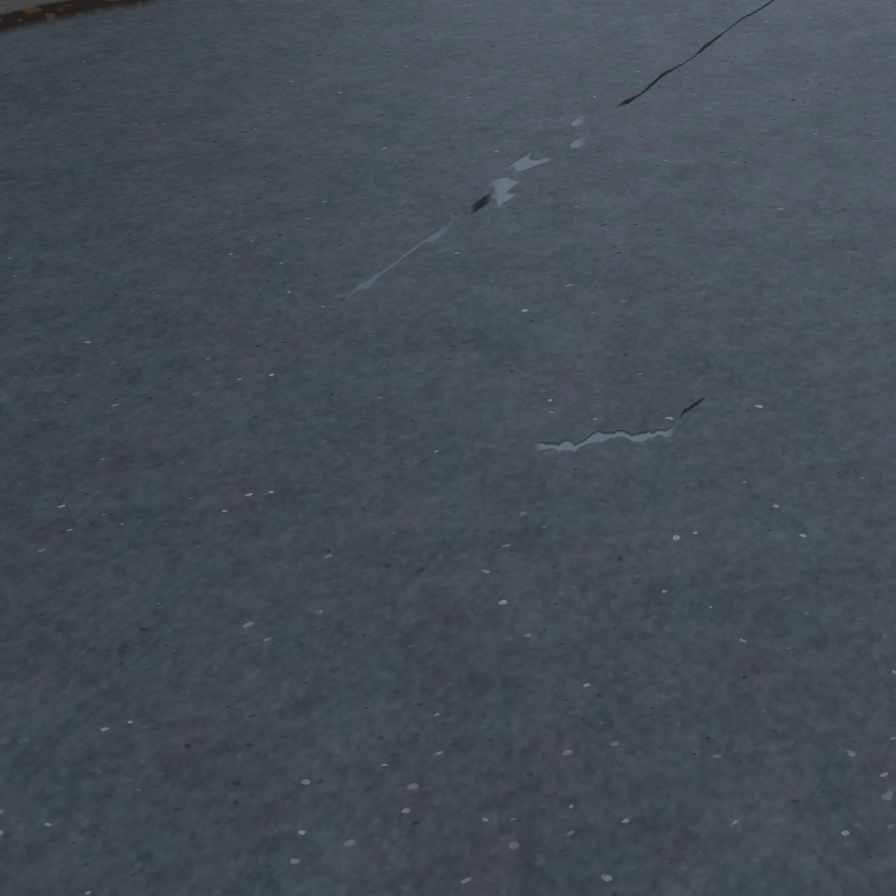
This texture is drawn by a Shadertoy shader. Its source:

```glsl
const vec3 DARK = vec3(0.200, 0.232, 0.260);
const vec3 LIGHT = vec3(0.342, 0.384, 0.422);
const vec3 CHIP = vec3(0.50, 0.52, 0.53);
const vec3 SCUFF = vec3(0.42, 0.48, 0.52);
const vec3 PIT = vec3(0.11, 0.13, 0.15);
const vec3 CURB = vec3(0.27, 0.28, 0.28);
const vec3 GUTTER = vec3(0.13, 0.11, 0.10);
const vec3 LEAF = vec3(0.38, 0.25, 0.16);
const float HORIZON = 1.6;     // height where the ground would vanish
const float DEPTH = 1.6;       // flattening of the ground plane
const float TILT = 0.2;        // upward slant of the grain
const float GRAIN_FREQ = 150.0;
const float GRAIN = 0.50;
const float MOTTLE = 0.26;
const float CHIP_FREQ = 50.0;

float hash(vec2 p) {
    vec3 q = fract(vec3(p.xyx) * 0.1031);
    q += dot(q, q.yzx + 33.33);
    return fract((q.x + q.y) * q.z);
}

float noise(vec2 p) {
    vec2 i = floor(p), f = fract(p);
    f = f * f * (3.0 - 2.0 * f);
    return mix(mix(hash(i), hash(i + vec2(1, 0)), f.x),
               mix(hash(i + vec2(0, 1)), hash(i + vec2(1, 1)), f.x), f.y);
}

float fbm(vec2 p) {
    float sum = 0.0, amp = 0.5;
    for (int i = 0; i < 4; i++) {
        sum += amp * noise(p);
        p = mat2(0.8, 0.6, -0.6, 0.8) * p * 2.03 + 17.3;
        amp *= 0.5;
    }
    return sum / 0.9375;
}

// Perspective ground coordinates, sheared along the grain
vec2 ground(vec2 uv) {
    float s = 1.0 / (HORIZON - uv.y);
    return vec2((uv.x - 0.5) * s, -DEPTH * s + TILT * (uv.x - 0.5) * s) + 7.0;
}

// Sparse ragged ellipses, one at most per cell
float chips(vec2 p, float chance, float size) {
    vec2 id = floor(p);
    vec2 q = fract(p) - 0.5 - 0.4 * (vec2(hash(id + 3.1), hash(id + 8.7)) - 0.5);
    float a = 0.9 * (hash(id + 5.3) - 0.4);
    q = mat2(cos(a), -sin(a), sin(a), cos(a)) * q;
    q.y *= 1.3 + hash(id + 11.9);
    float r = size * mix(0.5, 1.2, hash(id + 21.7));
    float d = length(q) - r + 0.14 * (noise(p * 7.0) - 0.5);
    return smoothstep(0.05, -0.06, d) * step(hash(id), chance);
}

// Soft-ended range along an axis
float span(float x, float a, float b, float soft) {
    return smoothstep(a - soft, a + soft, x) * smoothstep(b + soft, b - soft, x);
}

float stroke(float d, float width) {
    return smoothstep(width + 0.0012, width - 0.0012, abs(d));
}

void mainImage(out vec4 fragColor, in vec2 fragCoord) {
    vec2 uv = fragCoord / iResolution.xy;
    vec2 p = ground(uv);
    float near = 1.0 - uv.y;

    // Broad light, mottling and fine grain
    float tone = 0.25 + 0.16 * uv.x + 0.60 * uv.y * uv.y * smoothstep(0.0, 0.7, uv.x);
    tone += MOTTLE * (fbm(p * vec2(14.0, 22.0)) - 0.5);
    tone += 0.30 * (fbm(p * vec2(55.0, 80.0)) - 0.5);
    float grain = 0.6 * noise(p * GRAIN_FREQ) + 0.4 * noise(p * GRAIN_FREQ * 1.9 + 31.0);
    tone += GRAIN * (0.55 + 0.45 * near) * (grain - 0.5);
    vec3 col = mix(DARK, LIGHT, tone);

    // Faint violet and teal patches
    float hue = fbm(p * 24.0 + 40.0) - 0.5;
    col += hue * vec3(0.035, -0.018, 0.008);

    // Faint flakes, bright stones and dark pits
    for (int i = 0; i < 3; i++) {
        float k = float(i);
        vec2 q = p * CHIP_FREQ * (1.0 + 0.35 * k) + 19.0 * k;
        float flake = chips(q, 0.16, 0.20);
        col = mix(col, SCUFF, 0.20 * flake * hash(floor(q) + 2.0));
        float pit = chips(q + 50.5, 0.05, 0.17);
        col = mix(col, PIT, 0.45 * pit * hash(floor(q + 50.5) + 6.0));
    }
    vec2 stoneCell = p * CHIP_FREQ + 90.0;
    float stone = chips(stoneCell, 0.01 + 0.12 * near * near, 0.17);
    vec3 stoneColor = CHIP + vec3(0.04, 0.02, -0.02) * hash(floor(stoneCell) + 1.0);
    col = mix(col, stoneColor, stone * mix(0.35, 0.9, hash(floor(stoneCell) + 4.0)));

    // Long diagonal seam: dark far away, scuffed and pale nearer
    float seam = uv.y - 0.67 - 0.70 * (uv.x - 0.39) - 0.010 * (fbm(uv.xx * 35.0) - 0.5);
    float broken = noise(vec2(uv.x * 70.0, 4.0));
    float crack = stroke(seam, 0.0006 + 0.0022 * broken * broken) * span(uv.x, 0.69, 0.88, 0.008);
    crack += stroke(seam, 0.005) * span(uv.x, 0.528, 0.546, 0.005);
    float pale = stroke(seam, 0.0035 * broken + 0.001) * span(uv.x, 0.39, 0.50, 0.015) * 0.55;
    float ragged = noise(vec2(uv.x * 48.0, (uv.y - 0.3 * uv.x) * 130.0));
    pale += smoothstep(0.58, 0.72, ragged) * stroke(seam, 0.018) * span(uv.x, 0.55, 0.65, 0.008);

    // Short chipped edge right of the centre
    float edge = uv.y - 0.503 - 0.08 * (uv.x - 0.60) - 0.018 * (fbm(uv.xx * 45.0 + 9.0) - 0.5);
    float edgeWidth = 0.001 + 0.005 * noise(vec2(uv.x * 60.0, 12.0));
    float edgeSpan = span(uv.x, 0.60, 0.75, 0.006);
    pale += stroke(edge, edgeWidth) * edgeSpan * 0.9;
    crack += stroke(edge - edgeWidth - 0.002, 0.001) * edgeSpan * 0.5;
    float tail = uv.y - 0.538 - 0.65 * (uv.x - 0.76) - 0.008 * (noise(uv.xx * 120.0) - 0.5);
    crack += stroke(tail, 0.002) * span(uv.x, 0.76, 0.785, 0.004);

    col = mix(col, SCUFF, clamp(pale, 0.0, 1.0) * 0.8);
    col = mix(col, PIT, clamp(crack, 0.0, 1.0) * 0.8);

    // Gutter and curb in the upper left corner
    float rise = uv.y - 0.20 * uv.x + 0.006 * (fbm(uv * 40.0) - 0.5);
    vec3 gutter = mix(GUTTER, LEAF, smoothstep(0.62, 0.8, noise(uv * vec2(90.0, 180.0))) * 0.6);
    col = mix(col, gutter, smoothstep(0.958, 0.972, rise) * 0.9);
    col = mix(col, CURB + 0.06 * (grain - 0.5), smoothstep(0.982, 0.987, rise));

    fragColor = vec4(clamp(col, 0.0, 1.0), 1.0);
}
```
